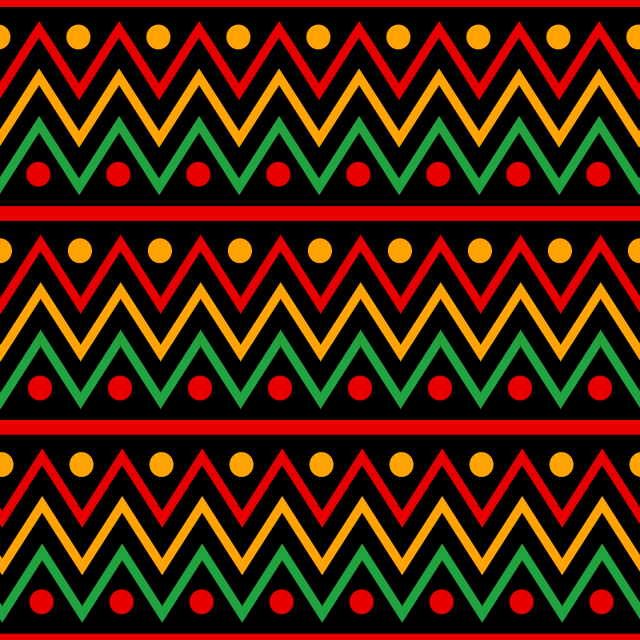
Write a three.js fragment shader that draws this pattern.

```glsl
// Three bands of stacked zigzags (red, amber, green) with rows of dots, divided by red bars.
// Each band is folded into one cell by fract; signed distances give smooth flat shapes.
// Every band slides slightly to the right of the one above it.
varying vec2 vUv;

#define COLUMNS 8.0          // zigzag peaks across the canvas
#define BAND_HEIGHT 0.334    // spacing of the red bars
#define BAND_DRIFT 0.0024    // sideways shift per band
#define FIRST_PEAK 0.0611    // x of the first peak in the top band
#define BAR_HALF 0.0115      // half thickness of a bar
#define LINE_HALF 0.0071     // half thickness of a zigzag line
#define SLOPE 1.5625         // steepness of the zigzag
#define ZIGZAG_TOP 0.0461    // depth of the first zigzag's peaks below the bar
#define ZIGZAG_STEP 0.0743   // spacing of the zigzags
#define DOT_RADIUS 0.0188
#define DOT_OFFSET -0.0011   // dots sit just left of the peaks and valleys
#define EDGE 0.001           // half width of the smoothed edge

const vec3 BLACK = vec3(0.0);
const vec3 RED = vec3(0.91, 0.0, 0.0);
const vec3 AMBER = vec3(1.0, 0.645, 0.01);
const vec3 GREEN = vec3(0.13, 0.645, 0.25);

float cover(float dist) {
  return 1.0 - smoothstep(-EDGE, EDGE, dist);
}

// Signed horizontal distance to the nearest multiple of the column width
float foldColumn(float x) {
  return (fract(x * COLUMNS + 0.5) - 0.5) / COLUMNS;
}

// Mitred zigzag with a peak at x = 0; y runs downward
float zigzag(vec2 p, float peakY) {
  float centreY = peakY + SLOPE * abs(foldColumn(p.x));
  return abs(p.y - centreY) / sqrt(1.0 + SLOPE * SLOPE) - LINE_HALF;
}

// Row of slightly tall dots
float dots(vec2 p, vec2 centre) {
  vec2 q = vec2(foldColumn(p.x - centre.x), (p.y - centre.y) * 0.968);
  return length(q) - DOT_RADIUS;
}

void main() {
  // Position inside the band, measured down from the bar's centre line
  float depth = 1.0004 - vUv.y;
  float band = floor(depth / BAND_HEIGHT);
  vec2 p = vec2(vUv.x - FIRST_PEAK - BAND_DRIFT * band, depth - BAND_HEIGHT * band);

  vec3 color = BLACK;

  // Three stacked zigzags
  for (int i = 0; i < 3; i++) {
    vec3 lineColor = i == 0 ? RED : (i == 1 ? AMBER : GREEN);
    color = mix(color, lineColor, cover(zigzag(p, ZIGZAG_TOP + ZIGZAG_STEP * float(i))));
  }

  // Amber dots above the valleys, red dots below the peaks
  color = mix(color, AMBER, cover(dots(p, vec2(0.5 / COLUMNS + DOT_OFFSET, 0.0582))));
  color = mix(color, RED, cover(dots(p, vec2(DOT_OFFSET, 0.2727))));

  // Dividing bars
  float barDistance = min(p.y, BAND_HEIGHT - p.y) - BAR_HALF;
  color = mix(color, RED, cover(barDistance));

  gl_FragColor = vec4(color, 1.0);
}
```
